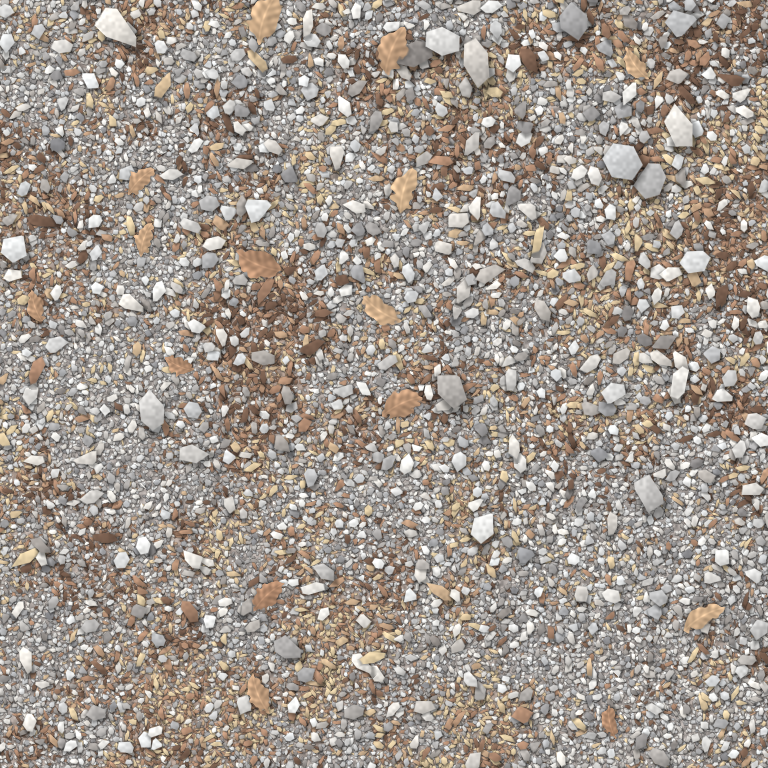
Reproduce this texture procedurally as a Shadertoy shader.

```glsl
const int LAYERS = 5;
const float CELLS[LAYERS] = float[](180.0, 128.0, 80.0, 46.0, 23.0);
const float COVER[LAYERS] = float[](0.95, 0.70, 0.38, 0.16, 0.045);
const float LITTER[LAYERS] = float[](0.95, 0.95, 0.85, 0.22, 0.0);
const float LEAF_CELLS = 7.0;
const float LEAF_COVER = 0.16;
const float PATCH_SCALE = 7.0;
const float SHADOW = 0.38;
const vec2 LIGHT = vec2(-0.5, 0.86);
const vec3 DUST = vec3(0.64, 0.62, 0.61);
const vec3 STONE_DARK = vec3(0.53, 0.52, 0.52);
const vec3 STONE_PALE = vec3(0.96, 0.96, 0.95);
const vec3 UMBER = vec3(0.46, 0.36, 0.30);
const vec3 RUST = vec3(0.71, 0.56, 0.46);
const vec3 STRAW = vec3(0.88, 0.80, 0.65);
const vec3 LEAF_BROWN = vec3(0.66, 0.49, 0.39);
const vec3 LEAF_TAN = vec3(0.88, 0.75, 0.60);

vec4 hash4(vec2 cell) {
    vec4 v = fract(cell.xyxy * vec4(0.1031, 0.1030, 0.0973, 0.1099));
    v += dot(v, v.wzxy + 33.33);
    return fract((v.xxyz + v.yzzw) * v.zywx);
}

float noise(vec2 p) {
    vec2 i = floor(p), f = fract(p);
    f = f * f * (3.0 - 2.0 * f);
    float low = mix(hash4(i).x, hash4(i + vec2(1, 0)).x, f.x);
    float high = mix(hash4(i + vec2(0, 1)).x, hash4(i + vec2(1, 1)).x, f.x);
    return mix(low, high, f.y);
}

vec2 rotate(vec2 p, float angle) {
    float c = cos(angle), s = sin(angle);
    return vec2(c * p.x + s * p.y, c * p.y - s * p.x);
}

// Share of plant litter on the ground, gathered in ragged patches
float litterAmount(vec2 p) {
    float n = 0.45 * noise(p * PATCH_SCALE + 3.7) + 0.55 * noise(p * PATCH_SCALE * 3.1 + 41.0);
    n += 0.10 * (p.y - 0.5);
    return 0.12 + 0.66 * smoothstep(0.30, 0.76, n);
}

// Irregular convex polygon with six cut sides
float chip(vec2 q, float radius, vec4 h) {
    float d = -1.0;
    for (int i = 0; i < 6; i++) {
        float r = fract(h.x * 37.0 + h.w * float(i + 1) * 7.31);
        float a = 1.0472 * (float(i) + 0.6 * r) + 6.2832 * h.y;
        d = max(d, dot(q, vec2(cos(a), sin(a))) - radius * (0.72 + 0.5 * r));
    }
    return d;
}

vec3 scatterChips(vec3 color, vec2 p, int layer) {
    float cells = CELLS[layer];
    float edge = 0.8 * cells / iResolution.y;
    // Larger stones gather toward the upper right
    float coarse = float(layer) / float(LAYERS - 1);
    float slope = mix(1.0, 0.3 + 1.5 * smoothstep(0.3, 1.8, p.x + p.y), coarse);
    vec2 base = floor(p * cells);
    for (int k = 0; k < 9; k++) {
        vec2 cell = base + vec2(k % 3 - 1, k / 3 - 1);
        vec4 h = hash4(cell + 57.0 * float(layer + 1));
        vec2 center = cell + 0.5 + 0.7 * (h.yz - 0.5);
        vec2 q = p * cells - center;
        if (h.x > COVER[layer] * slope || dot(q, q) > 1.2) continue;

        vec4 g = hash4(cell + 211.0 + 31.0 * float(layer));
        vec2 spot = center / cells;
        bool isLitter = g.x < litterAmount(spot) * LITTER[layer];
        float stretch = isLitter ? 1.2 + 0.9 * g.y : 1.05 + 0.45 * g.y;
        vec2 local = rotate(q, 6.2832 * g.z) * vec2(1.0 / stretch, sqrt(stretch));
        float d = chip(local, mix(0.28, 0.47, h.w), g);

        // Mineral greys, or bark and dry blossom
        float warm = g.w + 0.9 * (noise(spot * 17.0 + 80.0) - 0.5);
        vec3 litter = mix(mix(UMBER, RUST, smoothstep(0.0, 0.4, warm)), STRAW, smoothstep(0.45, 0.9, warm));
        vec3 stone = mix(STONE_DARK, STONE_PALE, mix(g.w, sqrt(g.w), 0.3 + 0.7 * coarse));
        stone += 0.03 * (g.y - 0.4) * vec3(1.0, 0.1, -1.0);
        vec3 tint = isLitter ? litter : stone;
        tint *= 1.0 + 0.25 * dot(q, LIGHT);
        tint *= 0.92 + 0.16 * noise(p * 230.0);

        float contact = smoothstep(0.20, -0.05, d + 0.16 * dot(q, LIGHT));
        color *= 1.0 - SHADOW * contact;
        color = mix(color, tint, smoothstep(edge, -edge, d));
    }
    return color;
}

vec3 scatterLeaves(vec3 color, vec2 p) {
    float edge = LEAF_CELLS / iResolution.y;
    vec2 base = floor(p * LEAF_CELLS);
    for (int k = 0; k < 9; k++) {
        vec2 cell = base + vec2(k % 3 - 1, k / 3 - 1);
        vec4 h = hash4(cell + 503.0);
        if (h.x > LEAF_COVER) continue;
        vec4 g = hash4(cell + 619.0);
        vec2 q = p * LEAF_CELLS - cell - 0.5 - 0.7 * (h.yz - 0.5);
        q = rotate(q, 1.57 + 2.4 * (g.x - 0.5)) / mix(0.13, 0.25, g.y);
        q.y += 0.15 * q.x * q.x - 0.06;
        float ragged = 0.30 * (noise(q * 5.0 + h.w * 50.0) - 0.5);
        float d = 0.2 * (abs(q.y) - mix(0.42, 0.62, g.z) * (1.0 - q.x * q.x) + ragged);

        // Midrib, slanted veins and curled blade
        float rib = smoothstep(0.07, 0.0, abs(q.y));
        float veins = sin(17.0 * (q.x - 0.7 * abs(q.y)));
        vec3 blade = mix(LEAF_BROWN, LEAF_TAN, g.w);
        blade *= 0.95 + 0.05 * veins + 0.10 * rib + 0.20 * q.y;
        blade *= 0.86 + 0.28 * noise(q * 5.0 + 20.0);
        color *= 1.0 - 0.3 * smoothstep(0.05, -0.01, d);
        color = mix(color, blade, smoothstep(edge, -edge, d));
    }
    return color;
}

void mainImage(out vec4 fragColor, in vec2 fragCoord) {
    vec2 p = fragCoord / iResolution.y;
    // Dusty bed under the gravel
    vec3 color = mix(DUST, RUST * 0.85, 0.6 * litterAmount(p));
    color *= 0.75 + 0.5 * noise(p * 260.0);
    for (int layer = 0; layer < LAYERS; layer++) color = scatterChips(color, p, layer);
    color = scatterLeaves(color, p);
    fragColor = vec4(clamp(color, 0.0, 1.0), 1.0);
}
```
